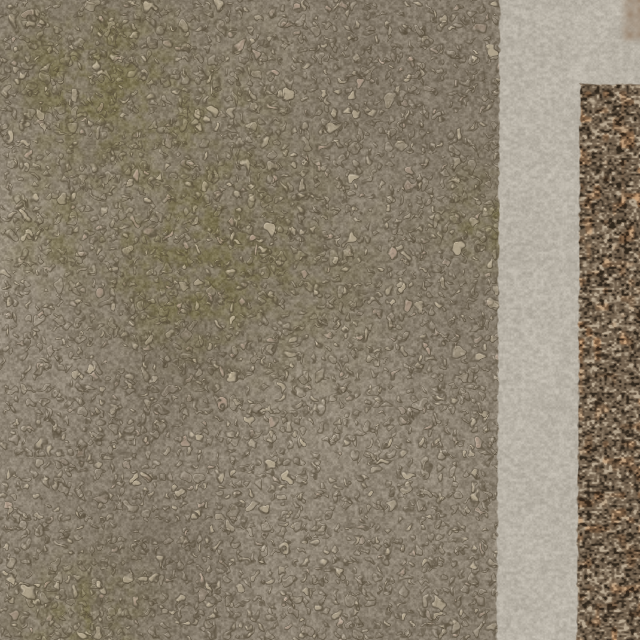
Give the GLSL for this texture, as a three.js fragment shader.

```glsl
// Worn asphalt with pale chippings, bordered by a painted band and loose gravel.
// Chippings are hashed ellipses on jittered grids; the rest is layered value noise
// masked by slightly leaning, ragged edges.

#define BAND_LEFT 0.776
#define BAND_RIGHT 0.902
#define BAND_TOP 0.868
#define EDGE_LEAN 0.005
#define EDGE_SOFT 0.0018
#define EDGE_RAGGED 0.004
#define CHIP_OUTLINE 0.0020
#define CHIP_SHADOW 0.42
#define MOSS_AMOUNT 0.75
#define GRAIN_AMOUNT 0.12

varying vec2 vUv;

vec3 hash3(vec2 p) {
  vec3 q = fract(vec3(p.xyx) * vec3(0.1031, 0.1030, 0.0973));
  q += dot(q, q.yxz + 33.33);
  return fract((q.xxy + q.yzz) * q.zyx);
}

float noise(vec2 p) {
  vec2 i = floor(p), f = fract(p);
  f = f * f * (3.0 - 2.0 * f);
  float low = mix(hash3(i).x, hash3(i + vec2(1.0, 0.0)).x, f.x);
  float high = mix(hash3(i + vec2(0.0, 1.0)).x, hash3(i + 1.0).x, f.x);
  return mix(low, high, f.y);
}

float fbm(vec2 p) {
  float sum = 0.0, amp = 0.5;
  for (int i = 0; i < 4; i++) {
    sum += amp * noise(p);
    p = p * 2.03 + 17.3;
    amp *= 0.5;
  }
  return sum / 0.9375;
}

// Soft round patch
float blob(vec2 p, vec2 centre, float radius) {
  vec2 d = (p - centre) / radius;
  return exp(-dot(d, d));
}

// One grid of embedded chippings, shaded over the ground colour
vec3 addChips(vec3 ground, vec2 p, float cells, float salt) {
  vec2 g = p * cells + salt;
  g += 0.50 * (vec2(noise(g * 2.7), noise(g * 2.7 + 41.0)) - 0.5);
  vec3 col = ground;
  for (int j = -1; j <= 1; j++) {
    for (int i = -1; i <= 1; i++) {
      vec2 id = floor(g) + vec2(float(i), float(j));
      vec3 place = hash3(id + salt);
      vec3 kind = hash3(id + salt + 71.0);
      if (kind.z > 0.72) continue;
      vec2 q = g - id - 0.5 - 0.66 * (place.xy - 0.5);
      float a = 6.2832 * place.z, c = cos(a), s = sin(a);
      vec2 axes = mix(0.17, 0.36, kind.x * kind.x) * vec2(1.0, mix(0.38, 0.85, kind.y));
      float d = (length(vec2(c * q.x + s * q.y, c * q.y - s * q.x) / axes) - 1.0) * axes.y / cells;
      float side = dot(normalize(q + 0.0001), vec2(0.6, -0.8));
      float rim = 1.0 - smoothstep(0.0, CHIP_OUTLINE, abs(d - 0.0012));
      float glint = 1.0 - smoothstep(0.0, CHIP_OUTLINE, abs(d + 0.0012));
      float body = 1.0 - smoothstep(-0.0022, 0.0006, d);
      float pale = smoothstep(0.35, 1.0, fract(kind.z * 13.7));
      vec3 chip = mix(vec3(0.74, 0.69, 0.59), vec3(0.71, 0.62, 0.55), step(0.8, place.x));
      col = mix(col, vec3(0.33, 0.29, 0.22), rim * CHIP_SHADOW * (1.0 + 0.45 * side));
      col = mix(col, chip, body * (0.08 + 0.72 * pale));
      col += 0.09 * glint * max(-side, 0.0);
    }
  }
  return col;
}

vec3 asphalt(vec2 p) {
  vec3 col = vec3(0.535, 0.496, 0.436) + 0.07 * (fbm(p * 7.0 + 3.0) - 0.5);
  // Broad wear: paler tracks, darker stains
  col += 0.06 * blob(p, vec2(0.0, 0.66), 0.18) + 0.045 * blob(p, vec2(0.52, 0.30), 0.22);
  col += 0.03 * blob(p, vec2(0.02, 0.40), 0.14);
  col -= 0.035 * blob(p, vec2(0.29, 0.44), 0.13) + 0.025 * blob(p, vec2(0.72, 0.80), 0.18);
  col -= 0.025 * blob(p, vec2(0.28, 0.18), 0.12) + 0.02 * blob(p, vec2(0.65, 0.52), 0.14);
  // Moss tints the hollows
  float moss = blob(p, vec2(0.13, 0.88), 0.12) + blob(p, vec2(0.28, 0.57), 0.11)
    + blob(p, vec2(0.13, 0.03), 0.09) + blob(p, vec2(0.765, 0.66), 0.07)
    + 0.7 * blob(p, vec2(0.08, 0.64), 0.08) + 0.6 * blob(p, vec2(0.30, 0.80), 0.16)
    + 0.5 * blob(p, vec2(0.45, 0.57), 0.16);
  moss *= 0.2 + 0.8 * smoothstep(0.30, 0.75, fbm(p * 45.0));
  col = mix(col, vec3(0.455, 0.425, 0.27), clamp(MOSS_AMOUNT * moss, 0.0, 0.7));
  col += GRAIN_AMOUNT * (noise(p * 230.0) + 0.7 * noise(p * 430.0) - 0.85);
  col = addChips(col, p, 60.0, 19.0);
  return addChips(col, p, 37.0, 5.0);
}

vec3 paint(vec2 p) {
  vec3 col = vec3(0.722, 0.698, 0.652) + 0.04 * (fbm(p * 22.0) - 0.5);
  col += 0.08 * (noise(p * vec2(170.0, 220.0)) - 0.5) + 0.06 * (noise(p * 400.0) - 0.5);
  float worn = smoothstep(0.965, 0.985, p.x) * smoothstep(0.93, 0.945, p.y);
  return mix(col, vec3(0.60, 0.52, 0.44), worn * (0.4 + 0.6 * noise(p * 130.0)));
}

vec3 gravel(vec2 p) {
  float grit = 0.5 * noise(p * vec2(150.0, 200.0)) + 0.5 * noise(p * vec2(260.0, 330.0) + 9.0);
  grit += 0.10 * (fbm(p * 14.0) - 0.5);
  vec3 col = mix(vec3(0.19, 0.155, 0.115), vec3(0.45, 0.385, 0.31), smoothstep(0.18, 0.52, grit));
  col = mix(col, vec3(0.72, 0.66, 0.57), smoothstep(0.50, 0.84, grit));
  float rust = smoothstep(0.55, 0.9, noise(p * 75.0 + 31.0)) * fbm(p * 9.0);
  return mix(col, col * vec3(1.14, 0.94, 0.76), rust);
}

void main() {
  vec2 p = vUv;
  vec2 ragged = EDGE_RAGGED * (vec2(noise(p.yx * 140.0), noise(p * 140.0 + 57.0)) - 0.5);
  vec2 q = p + ragged - vec2(EDGE_LEAN * p.y, 0.0);
  float band = smoothstep(-EDGE_SOFT, EDGE_SOFT, q.x - BAND_LEFT);
  float pit = smoothstep(-EDGE_SOFT, EDGE_SOFT, min(q.x - BAND_RIGHT, BAND_TOP - q.y));
  vec3 col = mix(asphalt(p), paint(p), band);
  gl_FragColor = vec4(clamp(mix(col, gravel(p), pit), 0.0, 1.0), 1.0);
}
```
